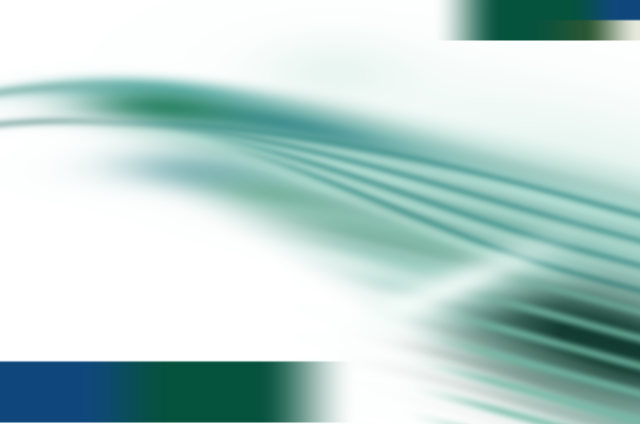
Write a Shadertoy shader that draws this background.

```glsl
// Soft teal ribbons sweep down across white, with a pale ray and two colour bars.
// The ribbons live in a bent space: x runs along them and depth is measured
// below a cubic crest, so bands and glows all follow the same curve.

vec2 gradientAt(vec2 cell) {
    float angle = 6.2832 * fract(sin(dot(cell, vec2(127.1, 311.7))) * 4375.85);
    return vec2(cos(angle), sin(angle));
}

float gradientNoise(vec2 p) {
    vec2 i = floor(p), f = fract(p);
    vec2 u = f * f * f * (f * (f * 6.0 - 15.0) + 10.0);
    vec2 e = vec2(1.0, 0.0);
    float low = mix(dot(gradientAt(i), f), dot(gradientAt(i + e), f - e), u.x);
    float high = mix(dot(gradientAt(i + e.yx), f - e.yx),
                     dot(gradientAt(i + 1.0), f - 1.0), u.x);
    return mix(low, high, u.y);
}

float glow(vec2 p, vec2 center, vec2 radius) {
    vec2 q = (p - center) / radius;
    return exp(-dot(q, q));
}

float band(float v, float center, float width) {
    float q = (v - center) / width;
    return exp(-q * q);
}

float crest(float x) {
    return 0.206 + x * (-0.20 + x * (0.71 - 0.275 * x));
}

vec3 ribbons(vec2 p) {
    float x = p.x, depth = p.y - crest(p.x);
    vec2 bent = vec2(x, depth);
    vec3 color = vec3(0.995, 1.0, 0.998);

    // Pale haze above the crest
    color = mix(color, vec3(0.80, 0.91, 0.87), 0.5 * glow(bent, vec2(1.0, 0.0), vec2(0.4, 0.17)));
    color = mix(color, vec3(0.80, 0.91, 0.87), 0.35 * glow(p, vec2(0.52, 0.17), vec2(0.12, 0.08)));

    // Broad wash, widening towards the right
    float lower = 0.12 + 0.65 * x;
    float soft = mix(0.018, 0.07, x);
    float wash = smoothstep(-soft, soft, depth) * (1.0 - smoothstep(lower - 0.22, lower, depth));
    wash *= smoothstep(-0.08, 0.4, x) * (1.0 - 0.8 * glow(bent, vec2(0.03, 0.145), vec2(0.22, 0.035)));
    float streak = gradientNoise(vec2(x * 3.0, depth * 26.0));
    color = mix(color, vec3(0.59, 0.79, 0.75) + 0.09 * streak, 0.88 * wash);

    // Coloured glows within the wash
    color = mix(color, vec3(0.36, 0.61, 0.64), 0.6 * glow(bent, vec2(0.31, 0.205), vec2(0.13, 0.045)));
    color = mix(color, vec3(0.38, 0.66, 0.53), 0.5 * glow(bent, vec2(0.42, 0.23), vec2(0.09, 0.035)));
    color = mix(color, vec3(0.38, 0.63, 0.54), 0.5 * glow(bent, vec2(0.62, 0.27), vec2(0.19, 0.055)));
    color = mix(color, vec3(0.44, 0.68, 0.63), 0.5 * glow(bent, vec2(0.80, 0.17), vec2(0.2, 0.05)));

    // Dense upper ribbon with a green core
    color = mix(color, vec3(0.20, 0.53, 0.54), 0.85 * glow(bent, vec2(0.43, 0.058), vec2(0.22, 0.034)));
    color = mix(color, vec3(0.30, 0.66, 0.65), 0.75 * glow(bent, vec2(0.23, 0.015), vec2(0.17, 0.024)));
    color = mix(color, vec3(0.16, 0.51, 0.38), 0.88 * glow(bent, vec2(0.26, 0.055), vec2(0.11, 0.035)));
    float tail = 1.0 - smoothstep(0.05, 0.32, x);
    color = mix(color, vec3(0.48, 0.69, 0.66), 0.65 * tail * band(depth, 0.012, 0.013));
    color = mix(color, vec3(0.48, 0.65, 0.63), 0.65 * tail * band(depth, 0.087 + 0.06 * x, 0.011));

    // Fine lines that fan apart, each with a light lower rim
    for (int i = 0; i < 4; i++) {
        float k = float(i);
        float line = 0.098 + smoothstep(0.1, 0.9, x) * (-0.03 + 0.059 * k);
        float shown = smoothstep(0.1 + 0.06 * k, 0.38 + 0.06 * k, x);
        color = mix(color, vec3(0.22, 0.55, 0.53), 0.58 * shown * band(depth, line, 0.011));
        color = mix(color, vec3(0.73, 0.89, 0.84), 0.45 * shown * band(depth, line + 0.022, 0.014));
    }

    // Pale ray rising across the wash
    float ray = p.y - (0.755 - 0.60 * (x - 0.56));
    float reach = smoothstep(0.5, 0.64, x) * (1.0 - smoothstep(0.70, 0.94, x));
    color = mix(color, vec3(0.95, 0.985, 0.97), 0.85 * reach * band(ray, 0.012, 0.045));

    // Dark lower body, cut by regular bright stripes
    float stripe = 0.5 + 0.5 * cos(6.2832 * (depth - 0.292) / 0.065);
    float below = smoothstep(0.0, 0.16, ray);
    float body = below * glow(bent, vec2(0.96, 0.395), vec2(0.23, 0.12));
    color = mix(color, vec3(0.06, 0.22, 0.18), min(1.0, 1.15 * body));
    color = mix(color, vec3(0.42, 0.53, 0.48),
                0.5 * below * (1.0 - stripe) * glow(bent, vec2(0.86, 0.53), vec2(0.18, 0.09)));
    float striped = smoothstep(0.62, 0.80, x) * smoothstep(0.26, 0.31, depth) * below;
    color = mix(color, vec3(0.46, 0.73, 0.65), 0.72 * striped * pow(stripe, 2.5));
    float faint = smoothstep(0.42, 0.56, x) * (1.0 - smoothstep(0.62, 0.78, x)) * smoothstep(0.28, 0.34, depth);
    return mix(color, vec3(0.98, 1.0, 0.99), 0.3 * faint * stripe);
}

vec3 addBars(vec3 color, vec2 p) {
    vec3 green = vec3(0.02, 0.32, 0.24), blue = vec3(0.06, 0.28, 0.49);

    // Lower bar: blue to green, fading out on the right
    vec3 lowerBar = mix(blue, green, smoothstep(0.12, 0.27, p.x));
    float lowerMask = smoothstep(0.849, 0.856, p.y) * (1.0 - smoothstep(0.994, 0.999, p.y));
    color = mix(color, lowerBar, lowerMask * (1.0 - smoothstep(0.40, 0.56, p.x)));

    // Upper bar: green, splitting into blue above and a pale fade below
    vec3 pale = mix(vec3(0.18, 0.34, 0.20), vec3(0.90, 0.91, 0.86), smoothstep(0.91, 1.0, p.x));
    vec3 pocket = mix(green, pale, smoothstep(0.82, 0.94, p.x));
    vec3 corner = mix(green, blue, smoothstep(0.89, 0.97, p.x));
    vec3 upperBar = mix(corner, pocket, smoothstep(0.044, 0.051, p.y));
    float upperMask = smoothstep(0.675, 0.785, p.x) * (1.0 - smoothstep(0.093, 0.098, p.y));
    return mix(color, upperBar, upperMask);
}

void mainImage(out vec4 fragColor, in vec2 fragCoord) {
    vec2 p = fragCoord / iResolution.xy;
    p.y = 1.0 - p.y; // measure downwards from the top edge
    fragColor = vec4(addBars(ribbons(p), p), 1.0);
}
```
